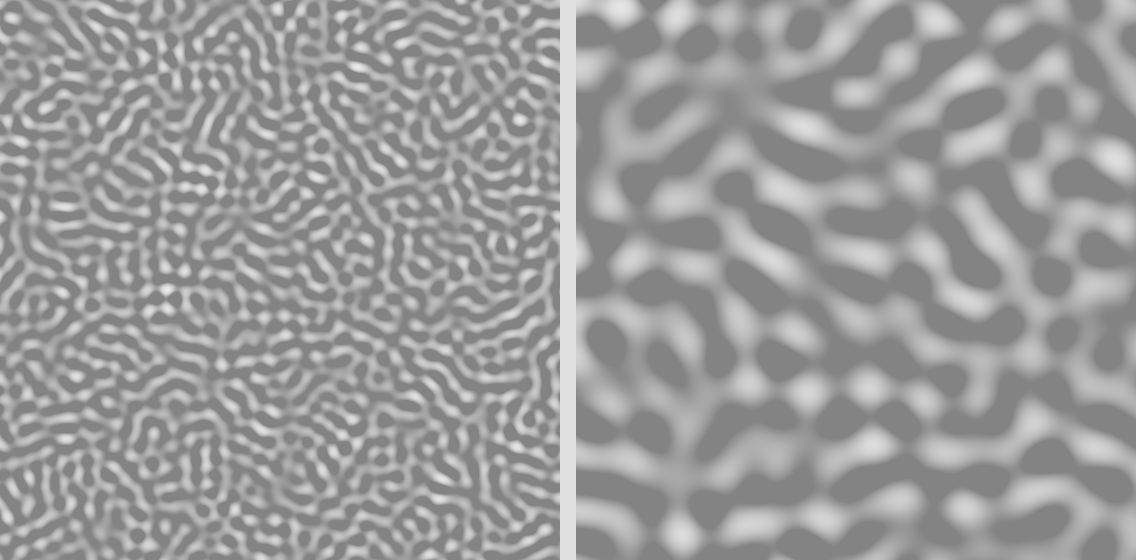
Left, the full canvas; right, a detail of the centre.
Reproduce this pattern procedurally as a WebGL 2 fragment shader.

```glsl
#version 300 es
precision highp float;

uniform vec2 u_resolution;
out vec4 fragColor;

const float TAU = 6.2831853;
const float WAVES_ACROSS = 29.0;   // ripple periods along one canvas side
const float WAVES_PER_CELL = 1.5;  // ripple periods per lattice cell
const float WINDOW_RADIUS = 0.6;   // standard deviation of a ripple, in cells
const int RIPPLES_PER_CELL = 2;

const float FLOOR_GREY = 0.515;
const float MEAN_GREY = 0.59;
const float CONTRAST = 0.14;
const float SHOULDER = 0.015;

// Integer hash: three independent values in 0..1
vec3 hash3(ivec3 key) {
    uvec3 v = uvec3(key + 4096) * 1664525u + 1013904223u;
    for (int i = 0; i < 2; i++) {
        v.x += v.y * v.z;
        v.y += v.z * v.x;
        v.z += v.x * v.y;
        v ^= v >> 16u;
    }
    return vec3(v >> 8u) / 16777216.0;
}

// Random wave direction, slightly favouring the given axis
vec2 gradientDirection(float random, float axis, float bias) {
    float angle = TAU * random;
    angle -= bias * sin(2.0 * (angle - axis));
    return vec2(cos(angle), sin(angle));
}

// One odd wave along a gradient, faded by a Gaussian window
float ripple(vec2 offset, vec2 gradient, float frequency, float radius) {
    float window = exp(-dot(offset, offset) / (2.0 * radius * radius));
    return window * sin(TAU * frequency * dot(gradient, offset));
}

// Band-limited gradient noise on jittered points, scaled to unit variance
float rippleNoise(vec2 p, float frequency, float radius) {
    ivec2 home = ivec2(floor(p));
    float sum = 0.0;
    for (int y = -2; y <= 2; y++) {
        for (int x = -2; x <= 2; x++) {
            ivec2 cell = home + ivec2(x, y);
            for (int i = 0; i < RIPPLES_PER_CELL; i++) {
                vec3 random = hash3(ivec3(cell, i));
                vec2 offset = p - vec2(cell) - random.xy;
                vec2 gradient = gradientDirection(random.z, TAU / 6.0, 0.15);
                sum += ripple(offset, gradient, frequency, radius);
            }
        }
    }
    float variance = float(RIPPLES_PER_CELL) * TAU * radius * radius / 4.0;
    return sum * inversesqrt(variance);
}

// Grey ramp: flat valleys, gently compressed peaks
float toneCurve(float height) {
    float h = clamp(height, -2.0, 4.0);
    return max(FLOOR_GREY, MEAN_GREY + CONTRAST * h - SHOULDER * h * h);
}

void main() {
    vec2 uv = gl_FragCoord.xy / min(u_resolution.x, u_resolution.y);
    vec2 p = uv * WAVES_ACROSS / WAVES_PER_CELL;
    float height = rippleNoise(p, WAVES_PER_CELL, WINDOW_RADIUS);
    fragColor = vec4(vec3(toneCurve(height)), 1.0);
}
```
